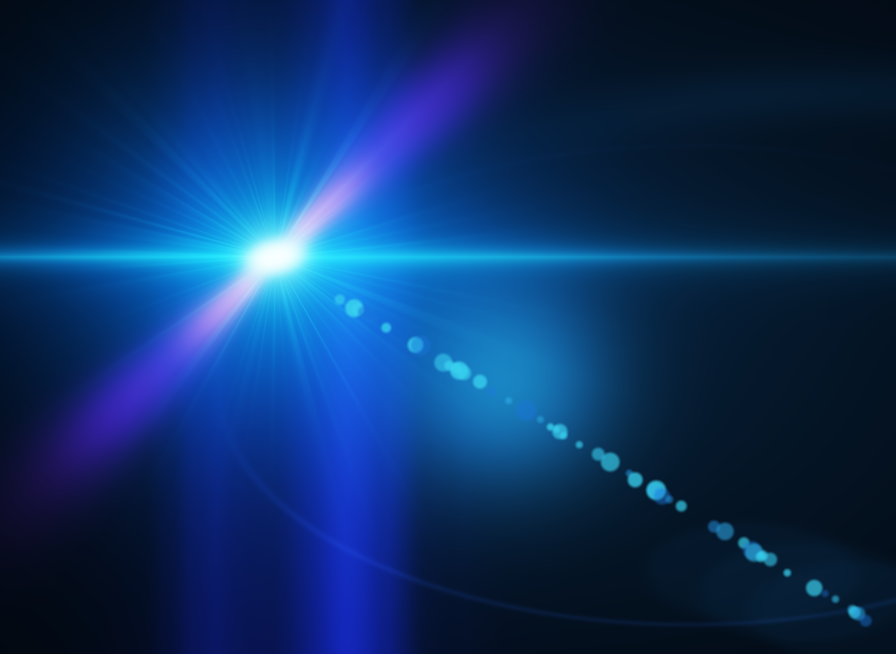
Reproduce this background procedurally as a Shadertoy shader.

```glsl
// Blue lens flare: glowing star, crossing streaks, light curtain and a bokeh trail.

// Lengths are in canvas heights, with the origin at the lower left
const vec2 STAR = vec2(0.421, 0.607);
const vec2 STREAK_DIR = vec2(0.715, 0.699);
const vec2 TRAIL_START = vec2(0.498, 0.558);
const vec2 TRAIL_END = vec2(1.345, 0.040);
const vec2 HAZE_CENTER = vec2(0.777, 0.411);
const vec2 RING_CENTER = vec2(1.054, 0.411);
const vec2 RING_RADII = vec2(0.720, 0.366);
const int BOKEH_COUNT = 50;
const float CLUSTER_PERIOD = 0.18;
const float TAU = 6.2831853;

const vec3 NIGHT = vec3(0.006, 0.028, 0.060);
const vec3 TEAL = vec3(0.015, 0.070, 0.115);
const vec3 ROYAL = vec3(0.055, 0.085, 0.600);
const vec3 AZURE = vec3(0.075, 0.370, 0.560);
const vec3 CYAN = vec3(0.090, 0.620, 0.800);
const vec3 AQUA = vec3(0.220, 0.820, 0.940);
const vec3 VIOLET = vec3(0.215, 0.020, 0.520);
const vec3 DUSK = vec3(0.140, 0.015, 0.240);
const vec3 PINK = vec3(0.850, 0.180, 0.550);

float hash(float n) {
    n = fract(n * 0.1031);
    n *= n + 33.33;
    return fract(n * (n + n));
}

// Value noise that repeats after the given number of cells
float noise(float x, float cells) {
    float i = floor(x), f = fract(x);
    f = f * f * (3.0 - 2.0 * f);
    return mix(hash(mod(i, cells) + 7.0), hash(mod(i + 1.0, cells) + 7.0), f);
}

float bell(float x, float width) {
    return exp(-x * x / (width * width));
}

// Soft band with separate widths for its two edges
float band(float x, float left, float right, float softL, float softR) {
    return smoothstep(left - softL, left + softL, x)
         * (1.0 - smoothstep(right - softR, right + softR, x));
}

vec3 backdrop(vec2 p) {
    vec3 col = NIGHT + TEAL * bell(length((p - vec2(0.95, 0.50)) * vec2(0.8, 1.0)), 0.5);
    // Faint rim, clearest at the bottom, and the wide arc above it
    float rim = (length((p - RING_CENTER) / RING_RADII) - 1.0) * RING_RADII.y;
    float rimFade = mix(0.75, 0.12, smoothstep(0.15, 0.40, p.y));
    col += vec3(0.02, 0.05, 0.12) * rimFade * bell(rim, 0.004);
    float arc = p.y - 0.86 + 0.28 * pow(p.x - 1.30, 2.0);
    col += TEAL * 0.6 * bell(arc, 0.045) * smoothstep(0.65, 1.2, p.x);
    // Pale discs in the lower right
    for (int i = 0; i < 3; i++) {
        float k = float(i);
        vec2 q = (p - vec2(1.15 + 0.08 * k, 0.125 - 0.03 * k)) / vec2(0.17, 0.08);
        col += TEAL * 0.3 * (1.0 - smoothstep(0.8, 1.1, length(q)));
    }
    return col;
}

vec3 curtain(vec2 p) {
    float folds = 0.80 + 0.20 * noise(p.x * 45.0, 512.0);
    float wide = 0.66 * band(p.x, 0.465, 0.605, 0.075, 0.055);
    float narrow = 0.34 * band(p.x, 0.275, 0.375, 0.060, 0.070);
    float veil = 0.28 * bell(p.x - 0.46, 0.22);
    float crest = 0.28 * bell(p.x - 0.527, 0.030);
    float fade = mix(1.12, 0.55, smoothstep(0.25, 1.0, p.y));
    return ROYAL * (wide + narrow + veil + crest) * folds * fade;
}

vec3 starGlow(vec2 d) {
    float r = length(d);
    vec3 col = vec3(0.02, 0.66, 0.85) * exp(-r / 0.125);
    col += vec3(0.005, 0.13, 0.42) * bell(length(d * vec2(0.75, 1.1)), 0.28);
    // Fine rays of uneven length, closed around the full turn
    float turn = atan(d.y, d.x) / TAU + 0.5;
    float fine = pow(noise(turn * 190.0, 190.0), 3.0);
    float reach = 0.05 + 0.10 * noise(turn * 61.0, 61.0);
    col += CYAN * 0.50 * fine * exp(-r / reach) * smoothstep(0.01, 0.06, r);
    // White heart
    float heart = length(d * vec2(0.58, 1.0) + vec2(0.0, -0.12 * d.x));
    return col + 1.4 * bell(heart, 0.021) + vec3(0.45, 0.5, 0.4) * bell(r, 0.050);
}

vec3 streaks(vec2 d) {
    // Horizontal beam
    float reach = exp(-1.45 * abs(d.x));
    vec3 col = CYAN * 0.85 * reach * exp(-abs(d.y) / 0.011);
    col += vec3(0.0, 0.23, 0.40) * reach * exp(-abs(d.y) / 0.040);
    // Diagonal beam, widening away from the star
    float along = abs(dot(d, STREAK_DIR));
    float across = dot(d, vec2(-STREAK_DIR.y, STREAK_DIR.x));
    float strength = smoothstep(0.0, 0.07, along) * (1.0 - smoothstep(0.28, 0.74, along));
    vec3 tint = mix(PINK, VIOLET, smoothstep(0.06, 0.24, along));
    tint = mix(tint, DUSK, smoothstep(0.28, 0.55, along));
    return col + tint * strength * bell(across, 0.014 + 0.115 * along);
}

vec3 addTrail(vec3 col, vec2 p, float pixel) {
    for (int i = 0; i < BOKEH_COUNT; i++) {
        float k = float(i);
        float t = (k + hash(k + 11.0)) / float(BOKEH_COUNT);
        t -= 0.021 * sin(TAU * (t - 0.06) / CLUSTER_PERIOD);
        float radius = mix(0.006, 0.017, pow(hash(k + 53.0), 1.5));
        vec2 center = mix(TRAIL_START, TRAIL_END, t);
        center.y += 0.006 * (hash(k + 97.0) - 0.5);
        float dist = length(p - center);
        float disc = 1.0 - smoothstep(radius - 0.003 - pixel, radius + 0.001 + pixel, dist);
        float bright = hash(k + 131.0) * mix(1.0, 0.75, t);
        vec3 tint = mix(vec3(0.10, 0.46, 0.86), AQUA, smoothstep(0.1, 0.5, bright));
        col = mix(col, tint, disc * mix(0.4, 0.9, bright));
    }
    return col;
}

void mainImage(out vec4 fragColor, in vec2 fragCoord) {
    vec2 p = fragCoord / iResolution.y;
    vec2 d = p - STAR;
    vec3 col = backdrop(p) + curtain(p);
    col += AZURE * bell(length(p - HAZE_CENTER), 0.150);
    col += starGlow(d) + streaks(d);
    // Gentle shoulder keeps the highlights from clipping early
    col = mix(col, 1.0 - 0.5 * exp(1.0 - 2.0 * col), step(0.5, col));
    col = addTrail(col, p, 1.0 / iResolution.y);
    fragColor = vec4(clamp(col, 0.0, 1.0), 1.0);
}
```
